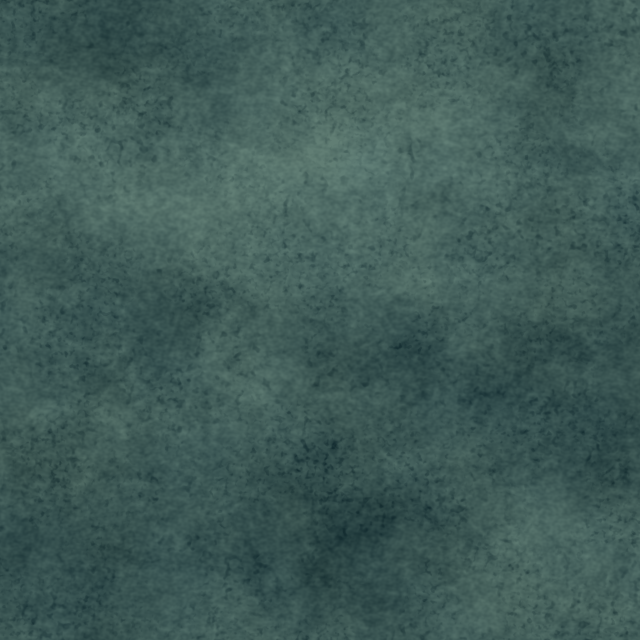
A three.js fragment shader for this texture:

```glsl
// Weathered teal plaster: soft cloudy stains, fine grain and clustered dark specks.
varying vec2 vUv;

const vec3 DEEP_TEAL = vec3(0.118, 0.218, 0.226);
const vec3 PALE_TEAL = vec3(0.365, 0.480, 0.446);
const vec3 GREEN_BLUE_TINT = vec3(0.004, 0.000, -0.007);
const int MAX_OCTAVES = 6;

// Unit gradient direction for a lattice cell.
vec2 cellGradient(vec2 cell) {
  vec3 p = fract(cell.xyx * vec3(0.1031, 0.1030, 0.0973));
  p += dot(p, p.yzx + 33.33);
  float angle = 6.28318 * fract((p.x + p.y) * p.z);
  return vec2(cos(angle), sin(angle));
}

// Gradient noise, about -0.7 to 0.7.
float gradientNoise(vec2 p) {
  vec2 cell = floor(p);
  vec2 f = p - cell;
  vec2 blend = f * f * f * (f * (f * 6.0 - 15.0) + 10.0);
  vec2 right = vec2(1.0, 0.0);
  vec2 up = vec2(0.0, 1.0);
  float a = dot(cellGradient(cell), f);
  float b = dot(cellGradient(cell + right), f - right);
  float c = dot(cellGradient(cell + up), f - up);
  float d = dot(cellGradient(cell + 1.0), f - 1.0);
  return mix(mix(a, b, blend.x), mix(c, d, blend.x), blend.y);
}

// Layered noise, each octave turned to hide the lattice.
float fbm(vec2 p, int octaves, float gain) {
  mat2 turn = mat2(0.96, 0.28, -0.28, 0.96);
  float sum = 0.0;
  float amplitude = 1.0;
  for (int i = 0; i < MAX_OCTAVES; i++) {
    if (i >= octaves) break;
    sum += amplitude * gradientNoise(p);
    p = turn * p * 2.03 + 17.3;
    amplitude *= gain;
  }
  return sum;
}

// Soft elliptical patch of light or shade.
float patchGlow(vec2 uv, vec2 center, vec2 radius) {
  vec2 d = (uv - center) / radius;
  return exp(-dot(d, d));
}

// Broad lighting: bright band above the middle, shade low and to the right.
float broadTone(vec2 uv) {
  float tone = 0.46;
  tone += 0.32 * patchGlow(uv, vec2(0.58, 0.75), vec2(0.28, 0.17));
  tone += 0.22 * patchGlow(uv, vec2(0.12, 0.72), vec2(0.28, 0.15));
  tone += 0.15 * patchGlow(uv, vec2(0.82, 0.14), vec2(0.16, 0.09));
  tone -= 0.26 * patchGlow(uv, vec2(0.82, 0.38), vec2(0.22, 0.18));
  tone -= 0.23 * patchGlow(uv, vec2(0.55, 0.12), vec2(0.15, 0.16));
  tone -= 0.14 * patchGlow(uv, vec2(0.22, 0.44), vec2(0.18, 0.12));
  tone -= 0.14 * patchGlow(uv, vec2(0.06, 0.98), vec2(0.26, 0.10));
  tone -= 0.12 * patchGlow(uv, vec2(0.05, 0.18), vec2(0.18, 0.12));
  return tone;
}

// Dark flecks that gather where the cluster noise is high.
float specks(vec2 uv, float scale) {
  float cluster = smoothstep(-0.35, 0.45, fbm(uv * 7.0 + 41.0, 4, 0.65));
  float fleck = fbm(uv * scale + 9.0, 2, 0.7);
  return cluster * smoothstep(0.05, 0.65, fleck);
}

void main() {
  // Warp the stains so their outlines look ragged.
  vec2 warp = vec2(fbm(vUv * 8.0 + 3.0, 3, 0.6), fbm(vUv * 8.0 + 29.0, 3, 0.6));
  vec2 stained = vUv + 0.04 * warp;

  // Clouds, mottling and fine grain stretched slightly sideways.
  float clouds = fbm(stained * vec2(3.2, 4.0) + 5.0, 5, 0.58);
  float mottle = fbm(stained * vec2(19.0, 23.0) + 63.0, 3, 0.75);
  float grain = fbm(vUv * vec2(70.0, 88.0) + 12.0, 2, 0.80);

  float tone = broadTone(stained);
  tone += 0.34 * clouds + 0.15 * mottle + 0.21 * grain;
  tone -= 0.30 * specks(vUv, 66.0) + 0.24 * specks(vUv + 0.37, 96.0);
  tone += 0.085;

  // Slight drift between green and blue.
  float drift = fbm(vUv * 5.0 + 80.0, 4, 0.6);
  vec3 color = mix(DEEP_TEAL, PALE_TEAL, clamp(tone, -0.15, 1.05));
  color += GREEN_BLUE_TINT * drift;
  gl_FragColor = vec4(color, 1.0);
}
```
